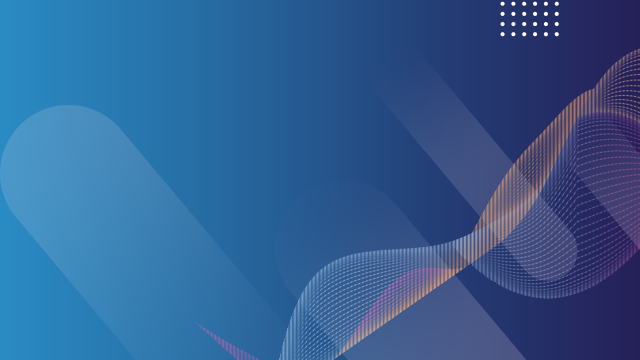
A WebGL 2 fragment shader for this background:

```glsl
#version 300 es
precision highp float;
// Blue to indigo gradient with slanted translucent capsules, a small dot grid
// and a twisted ribbon. The ribbon is made of sheets, each a family of dotted
// lines blended between two boundary curves and crowded toward its folds.

#define LINE_WIDTH 0.0032
#define DOT_PITCH 0.0105
#define GRID_ORIGIN vec2(1.396, 0.9896)
#define GRID_PITCH vec2(0.0301, 0.0282)
#define GRID_RADIUS 0.0056
#define SLANT vec2(0.643, -0.766)
#define ORANGE vec3(1.0, 0.68, 0.45)
#define PINK vec3(0.86, 0.38, 0.72)
#define PALE vec3(0.72, 0.84, 0.96)
#define HAZE vec3(0.92, 0.87, 0.92)

uniform vec2 u_resolution;
out vec4 fragColor;

const float PI = 3.14159265;
float pixel;

// Four evenly spaced stops from left to right
vec3 backdrop(float x) {
    vec3 c = mix(vec3(0.165, 0.545, 0.765), vec3(0.15, 0.42, 0.635), clamp(x * 3.0, 0.0, 1.0));
    c = mix(c, vec3(0.14, 0.25, 0.47), clamp(x * 3.0 - 1.0, 0.0, 1.0));
    return mix(c, vec3(0.145, 0.125, 0.345), clamp(x * 3.0 - 2.0, 0.0, 1.0));
}

// Opacity of a slanted capsule; fade = start alpha, end alpha, fade length
float capsule(vec2 p, vec2 head, float len, float radius, vec3 fade) {
    vec2 q = p - head;
    float along = dot(q, SLANT);
    float d = length(q - SLANT * clamp(along, 0.0, len)) - radius;
    float alpha = mix(fade.x, fade.y, smoothstep(-radius, fade.z, along));
    return alpha * clamp(0.5 - d / pixel, 0.0, 1.0);
}

// White dots on a 6 by 4 grid
float dotGrid(vec2 p) {
    vec2 q = (p - GRID_ORIGIN) / GRID_PITCH;
    vec2 cell = clamp(round(q), vec2(0.0, -3.0), vec2(5.0, 0.0));
    float d = length((q - cell) * GRID_PITCH) - GRID_RADIUS;
    return clamp(0.5 - d / pixel, 0.0, 1.0);
}

// Main fold of the ribbon: quick rise, shelf, then a steep climb
float spine(float x) {
    float shelf = 0.31 * (1.0 - exp(-max(x - 0.775, 0.0) / 0.07));
    float climb = 0.58 / (1.0 + exp((1.575 - x) / 0.065));
    float swell = (x - 1.41) / 0.14;
    return shelf + climb + 0.055 * exp(-swell * swell);
}

// Single arch over the interval [a, b], zero outside
float arch(float x, float a, float b) {
    return sin(PI * clamp((x - a) / (b - a), 0.0, 1.0));
}

// Coverage of count dotted lines between heights low and high
float sheet(vec2 p, float low, float high, float count, vec2 span) {
    float t = clamp((p.y - low) / max(high - low, 0.0005), 0.0, 1.0);
    float v = count * acos(1.0 - 2.0 * t) / PI;
    float slope = max(length(vec2(dFdx(v), dFdy(v))) / pixel, 0.001);
    float d = abs(fract(v + 0.5) - 0.5) / slope;
    float line = clamp((0.5 * LINE_WIDTH - d) / pixel + 0.5, 0.0, 1.0);
    float density = clamp(LINE_WIDTH * slope, 0.0, 0.85);
    float cover = mix(line, density, smoothstep(0.25, 0.5, slope * pixel));
    float beads = 0.62 + 0.38 * cos(2.0 * PI * p.x / DOT_PITCH);
    cover *= mix(beads, 0.62, smoothstep(0.3, 0.5, pixel / DOT_PITCH));
    float inside = clamp(min(p.y - low, high - p.y) / pixel + 0.5, 0.0, 1.0);
    float ends = smoothstep(span.x, span.x + 0.02, p.x) * (1.0 - smoothstep(span.y - 0.02, span.y, p.x));
    return cover * inside * ends;
}

vec3 ribbon(vec3 c, vec2 p) {
    float x = p.x;
    float fold = spine(x);
    float under = mix(0.7 * (x - 0.925), fold, smoothstep(1.38, 1.56, x));
    float crest = fold + 0.143 * arch(x, 1.31, 1.65);
    float crease = under + 0.1 * pow(arch(x, 0.92, 1.3), 1.5);
    float bow = max(x, 1.6) - 1.675;
    float veilTop = min(fold, 0.688 - 3.0 * bow * bow);
    float veilLow = 0.171 + 2.1 * (x - 1.52) * (x - 1.52);

    // Broad veil hanging at the right, with a pink outer side
    vec3 veilTint = mix(PALE, PINK, smoothstep(1.5, 1.8, x));
    c = mix(c, veilTint, 0.42 * sheet(p, veilLow, veilTop, 34.0, vec2(1.25, 2.0)));

    // Left wing, running from pale blue to warm at its lower fold
    float warmth = smoothstep(0.12, 0.0, p.y - under) * smoothstep(0.95, 1.15, x);
    vec3 wingTint = mix(PALE, ORANGE, max(warmth, smoothstep(1.25, 1.4, x)));
    c = mix(c, wingTint, 0.58 * sheet(p, under, fold, 30.0, vec2(0.76, 1.58)));

    // Pink crease inside the wing
    vec3 creaseTint = mix(PINK, ORANGE, smoothstep(0.06, 0.0, p.y - under));
    c = mix(c, creaseTint, 0.62 * sheet(p, under, crease, 14.0, vec2(0.88, 1.3)));

    // Orange twist and the wing above it
    c = mix(c, ORANGE, 0.68 * sheet(p, fold, crest, 20.0, vec2(1.3, 1.67)));
    c = mix(c, mix(ORANGE, HAZE, 0.3), 0.55 * sheet(p, veilTop, fold, 20.0, vec2(1.59, 2.0)));

    // Small pink tip at the lower left
    float run = x - 0.537;
    float tipTop = 0.109 - 0.66 * run + 0.4 * run * run;
    return mix(c, PINK, 0.6 * sheet(p, 0.109 - 0.9 * run, tipTop, 9.0, vec2(0.53, 0.76)));
}

void main() {
    pixel = 1.0 / u_resolution.y;
    vec2 p = gl_FragCoord.xy * pixel;
    vec3 c = backdrop(gl_FragCoord.x / u_resolution.x);
    c = mix(c, HAZE, capsule(p, vec2(0.19, 0.5185), 2.0, 0.19, vec3(0.17, 0.02, 0.8)));
    c = mix(c, HAZE, capsule(p, vec2(0.954, 0.31), 2.0, 0.19, vec3(0.01, 0.2, 0.48)));
    c = mix(c, HAZE, capsule(p, vec2(1.111, 0.792), 0.638, 0.083, vec3(0.0, 0.15, 0.36)));
    c = mix(c, HAZE, capsule(p, vec2(1.627, 0.618), 2.0, 0.085, vec3(0.0, 0.16, 0.24)));
    c = ribbon(c, p);
    c = mix(c, vec3(1.0), dotGrid(p));
    fragColor = vec4(c, 1.0);
}
```
